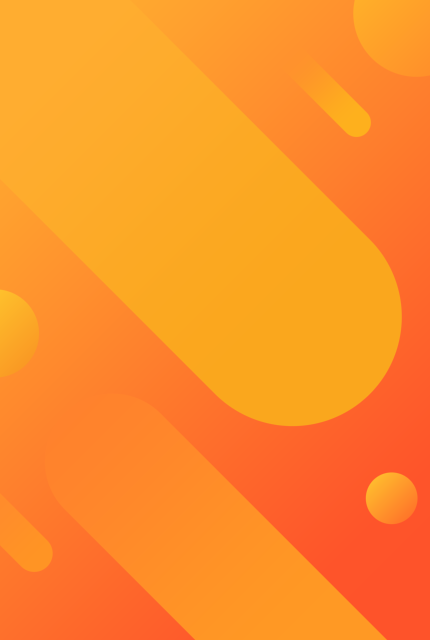
This background is drawn by a Shadertoy shader. Its source:

```glsl
// Antialiased coverage of a signed distance
float cover(float dist) {
    float px = 0.75 / iResolution.y;
    return 1.0 - smoothstep(-px, px, dist);
}

// Bar rounded at its lower right end, running up and left for a given length
float barDistance(vec2 p, vec2 end, float radius, float len) {
    vec2 q = p - end;
    vec2 axis = vec2(-0.7071, 0.7071);
    return length(q - axis * clamp(dot(q, axis), 0.0, len)) - radius;
}

// Disc shaded along the falling diagonal
vec3 paintDisc(vec3 base, vec2 p, vec2 center, float radius, vec3 light, vec3 dark) {
    vec2 q = (p - center) / radius;
    float shade = clamp(0.5 + 0.3536 * (q.x - q.y), 0.0, 1.0);
    return mix(base, mix(light, dark, shade), cover((length(q) - 1.0) * radius));
}

void mainImage(out vec4 fragColor, in vec2 fragCoord) {
    vec2 p = fragCoord / iResolution.y;
    float diagonal = p.x + 1.0 - p.y;

    // Diagonal backdrop, amber to red
    vec3 color = mix(vec3(1.0, 0.665, 0.185), vec3(0.995, 0.325, 0.165),
                     smoothstep(0.0, 1.0, 0.5 + (diagonal - 0.82) * 0.62) * 0.3
                     + clamp((diagonal - 0.2) / 1.2, 0.0, 1.0) * 0.7);

    // Broad amber bar
    vec3 amber = mix(vec3(1.0, 0.678, 0.19), vec3(0.982, 0.655, 0.115),
                     smoothstep(0.1, 0.95, diagonal));
    color = mix(color, amber, cover(barDistance(p, vec2(0.457, 0.505), 0.1708, 2.0)));

    // Lower bar, rounded at its upper left end
    vec3 tangerine = mix(vec3(1.0, 0.51, 0.175), vec3(1.0, 0.6, 0.14),
                         smoothstep(0.72, 1.5, diagonal));
    color = mix(color, tangerine, cover(barDistance(p, vec2(1.176, -0.721), 0.106, 1.4142)));

    // Short bar fading out toward its upper end
    float fade = smoothstep(0.53, 0.74, diagonal);
    color = mix(color, vec3(0.995, 0.69, 0.115),
                fade * cover(barDistance(p, vec2(0.557, 0.8085), 0.0225, 0.16)));

    // Short bar entering from the left
    vec3 apricot = mix(vec3(1.0, 0.55, 0.17), vec3(1.0, 0.58, 0.14),
                       smoothstep(0.78, 0.94, diagonal));
    color = mix(color, apricot, cover(barDistance(p, vec2(0.0535, 0.1352), 0.0288, 0.5)));

    // Shaded discs
    color = paintDisc(color, p, vec2(0.651, 0.979), 0.099,
                      vec3(1.0, 0.7, 0.16), vec3(1.0, 0.55, 0.165));
    color = paintDisc(color, p, vec2(-0.008, 0.479), 0.069,
                      vec3(1.0, 0.79, 0.18), vec3(0.98, 0.6, 0.14));
    color = paintDisc(color, p, vec2(0.612, 0.2214), 0.0404,
                      vec3(1.0, 0.73, 0.18), vec3(1.0, 0.46, 0.16));

    fragColor = vec4(color, 1.0);
}
```
